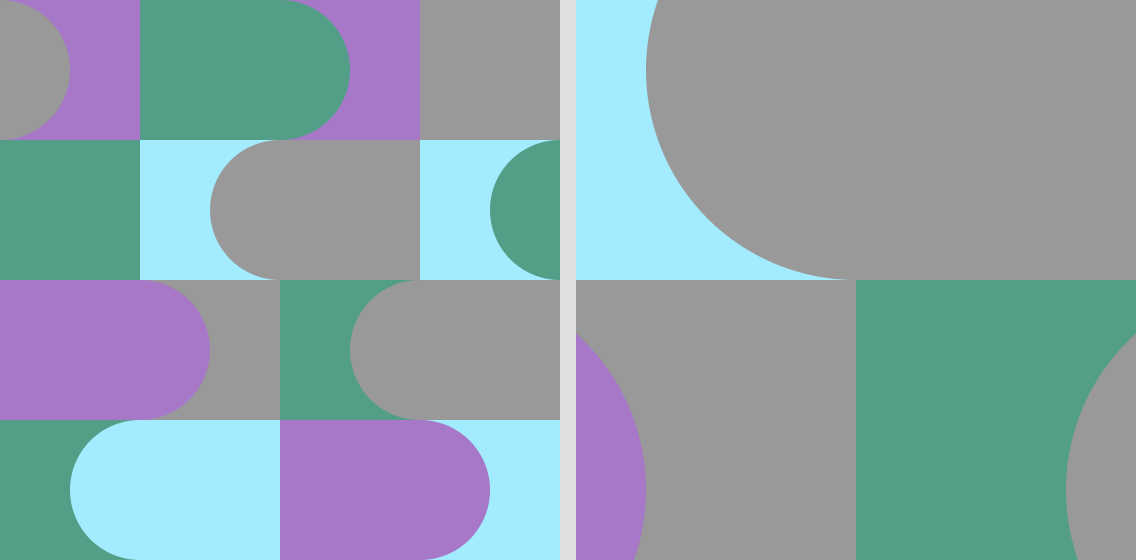
Left, the full canvas; right, a detail of the centre.
Give the GLSL for this pattern, as a WebGL 2 fragment shader.

```glsl
#version 300 es
precision highp float;
// Flat mosaic on a four by four grid: each tile is two cells wide and holds
// a bar with one round end on a plain ground. The upper two rows are shifted
// by one cell, and each tile looks up its two colours and its direction.

uniform vec2 u_resolution;
out vec4 fragColor;

const vec3 GREY = vec3(0.60, 0.60, 0.60);
const vec3 PURPLE = vec3(0.65, 0.47, 0.78);
const vec3 GREEN = vec3(0.32, 0.62, 0.53);
const vec3 CYAN = vec3(0.64, 0.92, 1.00);

// Two tiles per row, rows counted from the bottom.
const vec3 BAR[8] = vec3[8](CYAN, PURPLE, PURPLE, GREY, GREY, GREEN, GREEN, GREY);
const vec3 GROUND[8] = vec3[8](GREEN, CYAN, GREY, GREEN, CYAN, CYAN, PURPLE, PURPLE);
const bool FACES_LEFT[8] = bool[8](true, false, false, true, true, true, false, false);

// Signed distance to the round end; the square half is wholly inside.
float barDistance(vec2 local) {
    return local.x < 1.0 ? -1.0 : length(local - vec2(1.0, 0.5)) - 0.5;
}

void main() {
    // Grid position in cells, repeating every four cells.
    float pixel = 4.0 / u_resolution.y;
    vec2 grid = mod(gl_FragCoord.xy * pixel, 4.0);

    // Shift the upper rows, then find the tile and the place within it.
    float row = floor(grid.y);
    float along = mod(grid.x - step(2.0, row), 4.0);
    int tile = int(row) * 2 + int(along / 2.0);
    vec2 local = vec2(mod(along, 2.0), fract(grid.y));
    if (FACES_LEFT[tile]) local.x = 2.0 - local.x;

    // Bar over ground with an edge about one pixel wide.
    float cover = clamp(0.5 - barDistance(local) / pixel, 0.0, 1.0);
    fragColor = vec4(mix(GROUND[tile], BAR[tile], cover), 1.0);
}
```
